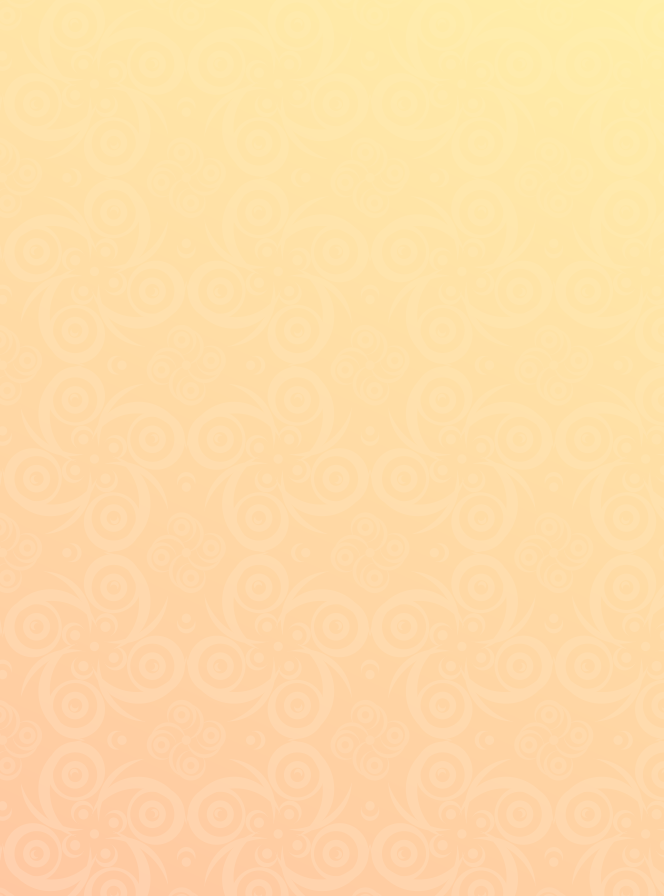
Reproduce this pattern procedurally as a Shadertoy shader.

```glsl
// Pale pinwheel scrolls and small four-lobed flowers on a peach to yellow gradient.

float disc(vec2 p, vec2 center, float radius) {
    return length(p - center) - radius;
}

float ring(vec2 p, vec2 center, float radius, float halfWidth) {
    return abs(length(p - center) - radius) - halfWidth;
}

// Outer disc with an inner disc cut away
float crescent(vec2 p, vec2 outer, float outerRadius, vec2 inner, float innerRadius) {
    return max(disc(p, outer, outerRadius), -disc(p, inner, innerRadius));
}

vec2 quarterTurn(vec2 p) {
    return vec2(p.y, -p.x);
}

// One scroll arm with its eye, leaf, bead and edge dot
float scrollArm(vec2 p) {
    vec2 eye = vec2(0.63, 0.21);
    float d = crescent(p, vec2(0.48, 0.09), 0.52, vec2(0.463, -0.084), 0.57);
    d = min(d, crescent(p, vec2(0.67, 0.20), 0.315, eye, 0.24));
    d = min(d, ring(p, eye, 0.112, 0.035));
    d = min(d, crescent(p, eye + vec2(0.02, 0.01), 0.045, eye - vec2(0.01, 0.0), 0.04));
    d = min(d, crescent(p, vec2(0.56, 0.27), 0.53, vec2(0.76, 0.125), 0.71));
    d = min(d, disc(p, vec2(0.21, 0.12), 0.055));
    d = min(d, crescent(p, vec2(0.23, 0.13), 0.125, vec2(0.20, 0.115), 0.11));
    d = min(d, disc(p, vec2(0.30, 1.0), 0.05));
    return min(d, crescent(p, vec2(0.24, 1.0), 0.10, vec2(0.28, 1.0), 0.095));
}

// One curled lobe of the small flower
float flowerLobe(vec2 p) {
    vec2 eye = vec2(0.27, -0.05);
    float d = crescent(p, eye, 0.16, eye - vec2(0.025, 0.01), 0.135);
    d = min(d, ring(p, eye, 0.065, 0.025));
    return min(d, crescent(p, vec2(0.2, 0.0), 0.19, vec2(0.2, -0.05), 0.2));
}

void mainImage(out vec4 fragColor, in vec2 fragCoord) {
    vec2 uv = fragCoord / iResolution.xy;
    vec2 grid = vec2(uv.x * 3.614 - 0.514, (1.0 - uv.y) * 4.779 - 0.448);

    // Scroll cells alternate handedness; flowers sit on the cell corners
    vec2 cell = floor(grid + 0.5);
    vec2 scroll = 2.0 * (grid - cell);
    if (mod(cell.x + cell.y, 2.0) < 0.5) scroll.x = -scroll.x;
    vec2 flower = 2.0 * fract(grid) - 1.0;

    float scrollDist = disc(scroll, vec2(0.0), 0.05);
    float flowerDist = disc(flower, vec2(0.0), 0.05);
    for (int i = 0; i < 4; i++) {
        scrollDist = min(scrollDist, scrollArm(scroll));
        flowerDist = min(flowerDist, flowerLobe(flower));
        scroll = quarterTurn(scroll);
        flower = quarterTurn(flower);
    }

    // Smooth coverage, fading toward the upper right
    float pixel = 2.0 * 4.779 / iResolution.y;
    float scrollInk = clamp(0.5 - scrollDist / pixel, 0.0, 1.0);
    float flowerInk = 0.8 * clamp(0.5 - flowerDist / pixel, 0.0, 1.0);
    float warmth = dot(uv, vec2(0.25, 0.75));
    vec3 color = mix(vec3(1.0, 0.78, 0.63), vec3(1.0, 0.935, 0.66), warmth);
    color = mix(color, vec3(1.0, 0.99, 0.95), max(scrollInk, flowerInk) * mix(0.16, 0.05, warmth));
    fragColor = vec4(color, 1.0);
}
```
